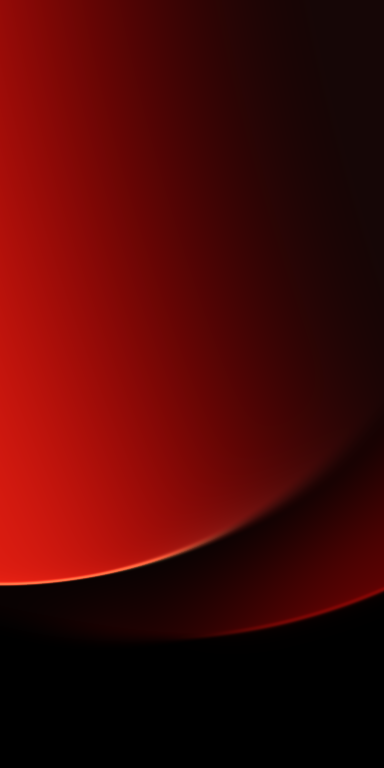
Reproduce this background procedurally as a Shadertoy shader.

```glsl
// Glowing red sphere with a lit lower rim above a dark crescent on black

// Signed distance to a circle, negative inside
float circle(vec2 p, vec2 center, float radius) {
    return length(p - center) - radius;
}

// Red ramp: grey-black shadows, pure mid reds, warmer highlights
vec3 redTone(float level) {
    float warmth = level * level * level;
    float haze = 0.02 * pow(1.0 - level, 5.0);
    return vec3(level, 0.009 + 0.16 * warmth + haze, 0.009 + 0.09 * warmth + haze);
}

void mainImage(out vec4 fragColor, in vec2 fragCoord) {
    // Canvas spans 1 across and 2 upward
    vec2 p = fragCoord / iResolution.xy * vec2(1.0, 2.0);
    float pixel = 2.0 / iResolution.y;

    float sphere = circle(p, vec2(0.0, 1.826), 1.35);
    float crescent = circle(p, vec2(0.38, 1.901), 1.565);

    // Sphere body: light falls off to the right and toward the top
    float drop = 2.0 - p.y;
    float shade = p.x - 0.2 * drop - 0.09 * drop * drop;
    vec3 body = redTone(mix(0.085, 0.87, 1.0 - smoothstep(-0.6, 0.86, shade)));

    // Pale sheen just inside the right part of the rim
    float sheen = smoothstep(0.3, 0.6, p.x) * (1.0 - smoothstep(0.6, 1.0, p.x));
    body += vec3(0.07, 0.07, 0.06) * sheen * exp(-abs(sphere) * 22.0);

    // Crescent: brightens to the right and toward its outer edge
    float depth = clamp(sphere / max(sphere - crescent, 0.001), 0.0, 1.0);
    float ember = 0.035 + 0.09 * depth * smoothstep(0.0, 0.35, p.x)
                + 0.22 * smoothstep(0.3, 1.0, p.x) * smoothstep(-0.3, 0.9, depth);
    vec3 band = vec3(ember, 0.006, 0.006);

    // Lower edge is soft on the left and crisp on the right
    float bandSoft = mix(0.045, 0.004, smoothstep(0.1, 0.65, p.x)) + pixel;
    vec3 color = band * (1.0 - smoothstep(-bandSoft, bandSoft, crescent));
    float bandRim = smoothstep(0.4, 0.75, p.x);
    color += vec3(0.24, 0.025, 0.015) * bandRim * exp(-pow(crescent / 0.006, 2.0));
    color += vec3(0.05, 0.0, 0.0) * bandRim * exp(-abs(crescent) * 50.0);

    // Sphere edge blurs progressively to the right
    float sphereSoft = mix(0.003, 0.045, smoothstep(0.35, 1.0, p.x)) + 0.5 * pixel;
    color = mix(color, body, 1.0 - smoothstep(-sphereSoft, sphereSoft, sphere));

    // Thin hot rim with a faint inner halo
    float rimFade = 1.0 - smoothstep(0.3, 0.68, p.x);
    float rimWidth = mix(0.004, 0.009, smoothstep(0.2, 0.65, p.x));
    color += vec3(0.4, 0.36, 0.22) * rimFade * exp(-pow((sphere + 0.003) / rimWidth, 2.0));
    color += vec3(0.07, 0.03, 0.015) * rimFade * exp(-abs(sphere) * 45.0) * step(sphere, 0.0);

    fragColor = vec4(clamp(color, 0.0, 1.0), 1.0);
}
```
